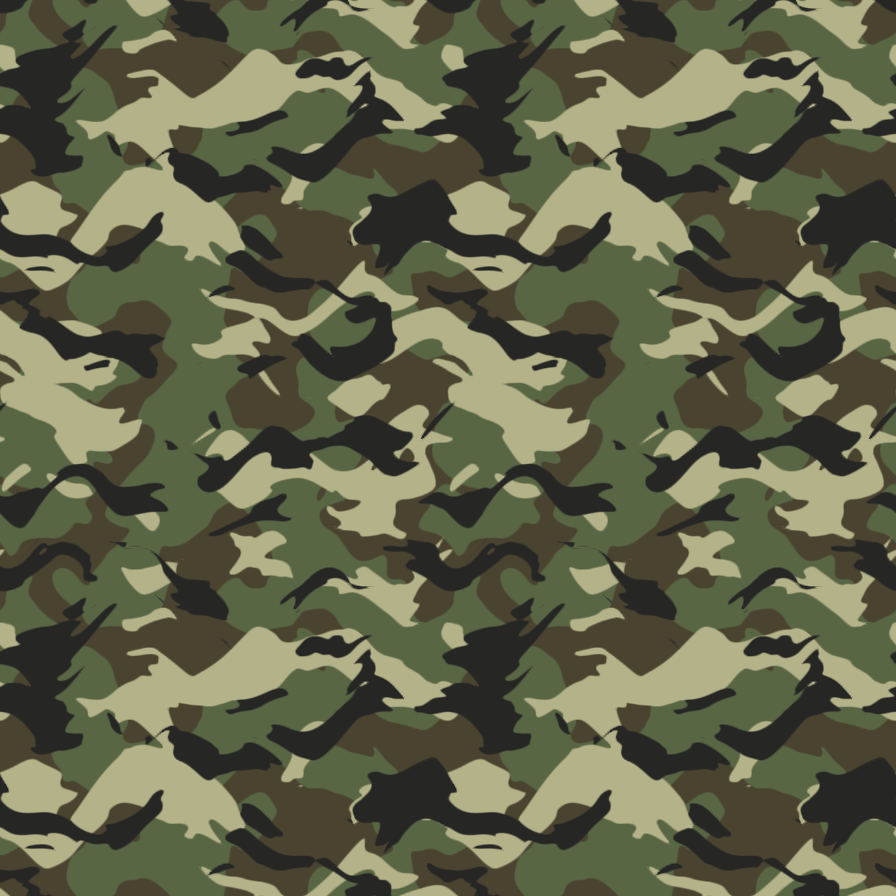
This pattern is drawn by a Shadertoy shader. Its source:

```glsl
// Four-colour woodland camouflage on a seamlessly repeating tile.
// Brown, tan and black patches are stacked on green; each is a thresholded
// layered noise field, bent by sines and frayed sideways by finer noise.

const float TAU = 6.28318;
const vec2 TILE = vec2(0.5, 0.645);   // size of one repeat on the canvas
const float NOISE_SPREAD = 0.216;     // standard deviation of gradientNoise

const vec3 GREEN = vec3(0.345, 0.400, 0.268);
const vec3 BROWN = vec3(0.290, 0.262, 0.188);
const vec3 TAN   = vec3(0.705, 0.698, 0.532);
const vec3 BLACK = vec3(0.148, 0.148, 0.145);

float hash(vec2 p) {
    vec3 q = fract(p.xyx * 0.1031);
    q += dot(q, q.yzx + 33.33);
    return fract((q.x + q.y) * q.z);
}

// Slope contribution of one lattice corner; the lattice wraps at "cells".
float corner(vec2 cell, vec2 offset, vec2 cells, float seed) {
    float angle = TAU * hash(mod(cell, cells) + seed * vec2(37.0, 11.0));
    return dot(vec2(cos(angle), sin(angle)), offset);
}

// Gradient noise that repeats once per unit of uv.
float gradientNoise(vec2 uv, vec2 cells, float seed) {
    vec2 p = uv * cells;
    vec2 i = floor(p);
    vec2 f = p - i;
    vec2 s = f * f * f * (f * (f * 6.0 - 15.0) + 10.0);
    vec2 e = vec2(1.0, 0.0);
    float low  = mix(corner(i, f, cells, seed),
                     corner(i + e, f - e, cells, seed), s.x);
    float high = mix(corner(i + e.yx, f - e.yx, cells, seed),
                     corner(i + 1.0, f - 1.0, cells, seed), s.x);
    return mix(low, high, s.y);
}

// Three octaves, scaled to unit standard deviation.
float layeredNoise(vec2 uv, vec2 cells, float roughness, float seed) {
    float sum = 0.0, power = 0.0, amplitude = 1.0;
    for (int octave = 0; octave < 3; octave++) {
        float shift = 0.37 * float(octave);
        sum += amplitude * gradientNoise(uv + shift, cells, seed + float(octave));
        power += amplitude * amplitude;
        amplitude *= roughness;
        cells *= 2.0;
    }
    return sum / (NOISE_SPREAD * sqrt(power));
}

// Layered sines tilt the patches up and down along the rows.
vec2 bend(vec2 uv, float amount, float phase) {
    float wave = sin(TAU * (2.0 * uv.x + uv.y) + phase)
               + 0.45 * sin(TAU * (5.0 * uv.x - 2.0 * uv.y) + 2.0 * phase);
    float sway = sin(TAU * (uv.x + 3.0 * uv.y) + 3.0 * phase);
    return uv + amount * vec2(0.8 * sway, wave);
}

// Fine noise pulls the outline into mostly horizontal fingers.
vec2 fray(vec2 uv, vec2 cells, float amount, float seed) {
    float pull = gradientNoise(uv, cells, seed);
    return uv + amount * pull * vec2(1.0, 0.25);
}

// Anti-aliased coverage of the region where the field exceeds the level.
float coverage(float field, float level) {
    float w = max(fwidth(field), 1e-5);
    return smoothstep(-w, w, field - level);
}

float patches(vec2 uv, vec2 cells, float roughness, float bending,
              float fraying, float level, float seed) {
    vec2 p = bend(uv, bending, seed);
    p = fray(p, cells * 3.0, fraying, seed + 5.0);
    return coverage(layeredNoise(p, cells, roughness, seed), level);
}

void mainImage(out vec4 fragColor, in vec2 fragCoord) {
    vec2 uv = fragCoord / iResolution.y / TILE;

    // Broad rounded brown, flowing tan, then thin ragged black on top.
    float brown = patches(uv, vec2(4.0, 6.0), 0.38, 0.020, 0.025, 0.17, 1.0);
    float tan_  = patches(uv, vec2(4.0, 9.0), 0.42, 0.028, 0.045, 0.52, 12.0);
    float black = patches(uv, vec2(4.0, 11.0), 0.48, 0.030, 0.060, 0.78, 23.0);

    vec3 color = mix(GREEN, BROWN, brown);
    color = mix(color, TAN, tan_);
    color = mix(color, BLACK, black);
    fragColor = vec4(color, 1.0);
}
```
